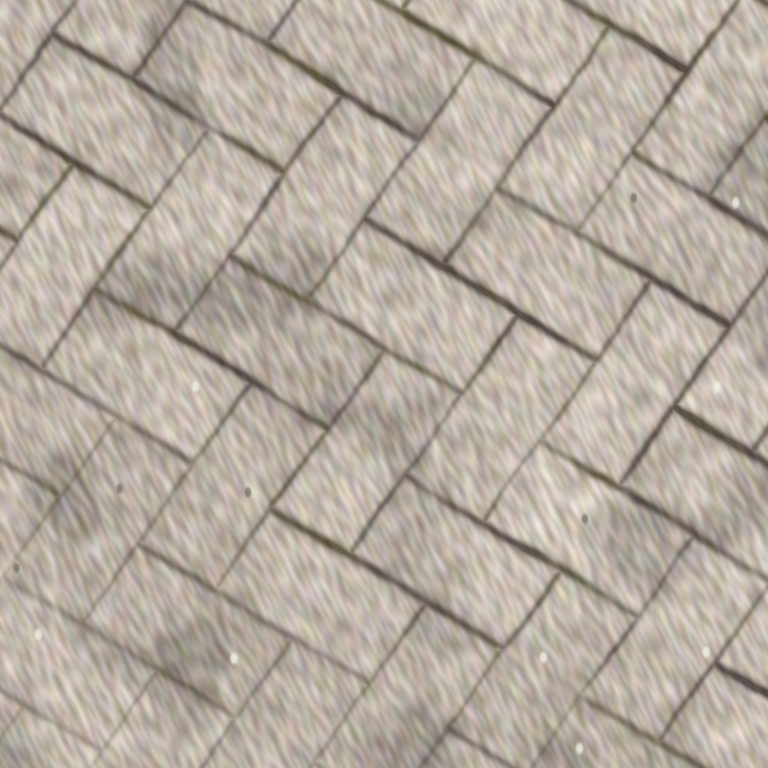
Reproduce this texture procedurally as a Shadertoy shader.

```glsl
// Slanted herringbone paving of weathered beige blocks with dark, uneven joints.

vec2 hash2(vec2 p) {
    vec3 q = fract(p.xyx * vec3(0.1031, 0.1030, 0.0973));
    q += dot(q, q.yzx + 33.33);
    return fract((q.xx + q.yz) * q.zy);
}

// Gradient noise, roughly -0.7 to 0.7
float noise(vec2 p) {
    vec2 i = floor(p), f = p - i;
    vec2 s = f * f * f * (f * (f * 6.0 - 15.0) + 10.0);
    vec4 n;
    for (int c = 0; c < 4; c++) {
        vec2 corner = vec2(c & 1, c >> 1);
        float angle = 6.2832 * hash2(i + corner + 57.0).x;
        n[c] = dot(vec2(cos(angle), sin(angle)), f - corner);
    }
    return 1.4 * mix(mix(n.x, n.y, s.x), mix(n.z, n.w, s.x), s.y);
}

// Corner of the 2:1 block holding point g (xy) and its size (zw)
vec4 herringbone(vec2 g) {
    vec2 cell = floor(g);
    float k = mod(cell.x + cell.y, 4.0);
    vec2 along = k < 2.0 ? vec2(1, 0) : vec2(0, 1);
    return vec4(cell - along * mod(k, 2.0), 1.0 + along);
}

// Small scattered spots, one at most per grid cell
float specks(vec2 p, float seed) {
    vec2 cell = floor(p), h = hash2(cell + seed);
    vec2 centre = 0.2 + 0.6 * hash2(cell + seed + 19.0);
    float spot = smoothstep(0.075, 0.025, length((p - centre - cell) * vec2(1.2, 0.8)));
    return spot * step(0.94, h.x);
}

void mainImage(out vec4 fragColor, in vec2 fragCoord) {
    vec2 uv = fragCoord / iResolution.xy;
    vec2 p = vec2(uv.x, 1.0 - uv.y);

    // Block lattice, with slightly wavering edges
    vec2 warp = vec2(noise(p * 7.0), noise(p * 7.0 + 31.0)) * 0.004
              + vec2(noise(p * 45.0), noise(p * 45.0 + 13.0)) * 0.0015;
    mat2 lattice = mat2(0.1009, 0.0608, -0.0736, 0.1052);
    vec2 g = inverse(lattice) * (p + warp - vec2(0.299, 0.331));
    vec4 block = herringbone(g);
    vec2 local = g - block.xy;
    vec2 edge = min(local, block.zw - local) * vec2(0.1175, 0.128);

    // Stone face: tone per block, broad stains, lighter towards the upper right
    float tone = 0.035 * (hash2(block.xy + 7.0).x - 0.5);
    tone += 0.04 * noise(p * 5.0 + 3.0) + 0.03 * noise(p * 16.0);
    tone += 0.035 * (uv.x + uv.y - 1.0);
    vec3 color = vec3(0.765, 0.725, 0.68) + tone;
    float stain = smoothstep(0.15, 0.6, noise(p * 6.5 + 41.0));
    color *= 1.0 - 0.16 * stain;

    // Joints: deep along the rows, thinner across, silted up at the lower left
    float wear = 0.8 + 0.5 * noise(p * 6.0 + 11.0) + 0.25 * noise(p * 23.0 + 5.0);
    wear *= mix(0.4, 1.0, smoothstep(0.15, 0.75, uv.x * 0.7 + uv.y));
    vec2 width = vec2(0.0042, 0.0056) * (0.75 + 0.35 * wear);
    vec2 gap = exp(-edge * edge / (width * width)) * vec2(0.72, 1.0);
    float joint = clamp(max(gap.x, gap.y) * wear, 0.0, 0.95);
    float shade = exp(-min(edge.x, edge.y) / 0.009) * 0.08 * wear;
    vec3 jointColor = mix(vec3(0.33, 0.29, 0.27), vec3(0.36, 0.33, 0.24),
                          smoothstep(-0.2, 0.4, noise(p * 9.0 + 71.0)));
    color = mix(color * (1.0 - shade), jointColor, joint);

    // Steep streaky grain with faint colour shifts
    vec2 streak = mat2(0.89, 0.45, -0.45, 0.89) * p;
    float grain = 0.13 * noise(streak * vec2(125, 34))
                + 0.07 * noise(streak * vec2(60, 20) + 9.0);
    float warmth = noise(streak * vec2(85, 28) + 23.0);
    float green = noise(streak * vec2(75, 26) + 47.0);
    color += (grain + vec3(0.015, 0.0, -0.05) * warmth
                    + vec3(-0.02, 0.025, -0.01) * green) * (1.0 - 0.6 * joint);

    // Pale chips and dark grit
    color = mix(color, vec3(0.95, 0.94, 0.9), 0.8 * specks(p * 9.0, 3.0));
    color = mix(color, vec3(0.4, 0.36, 0.33), 0.6 * specks(p * 10.0, 83.0));

    fragColor = vec4(clamp(color, 0.0, 1.0), 1.0);
}
```
